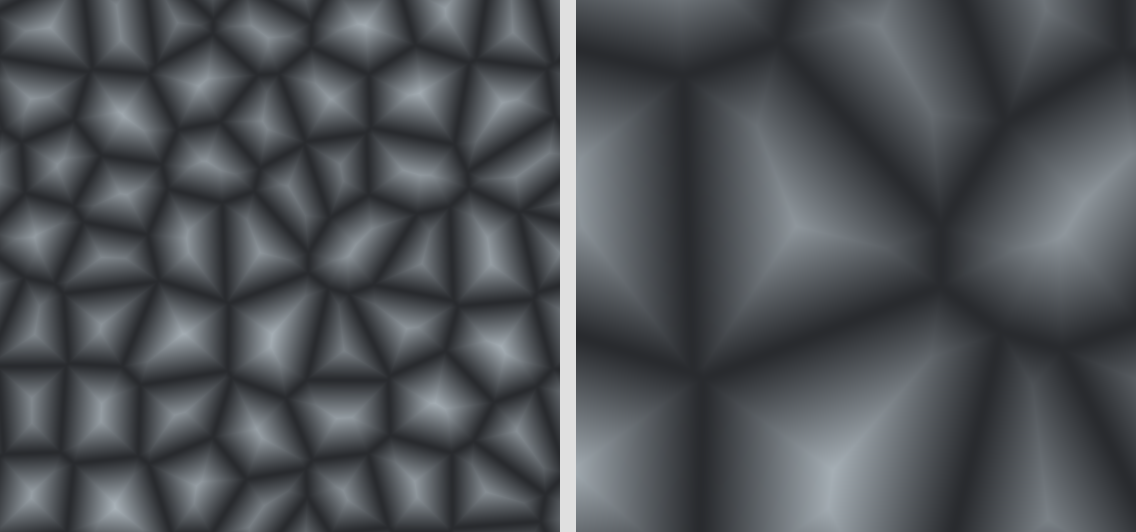
Left, the full canvas; right, a detail of the centre.
Give the GLSL for this pattern, as a WebGL 1 fragment shader.

```glsl
precision highp float;
uniform vec2 u_resolution;

#define CELLS_ACROSS 7.2
#define JITTER 0.76
#define VALLEY_SOFTNESS 0.022
#define VALLEY_COLOR vec3(0.160, 0.168, 0.182)
#define SLOPE_COLOR vec3(0.90, 0.95, 0.97)
#define SEED vec2(17.0, 43.0)

vec2 hash2(vec2 p) {
  p += SEED;
  vec2 q = vec2(dot(p, vec2(127.1, 311.7)), dot(p, vec2(269.5, 183.3)));
  return fract(sin(q) * 43758.55);
}

// Jittered seed point of a grid cell
vec2 seedPoint(vec2 cell) {
  return cell + 0.5 + JITTER * (hash2(cell) - 0.5);
}

// Exact distance to the nearest Voronoi border
float borderDistance(vec2 p) {
  vec2 base = floor(p);
  vec2 nearestCell = base;
  vec2 toNearest = vec2(0.0);
  float best = 64.0;
  for (int j = -1; j <= 1; j++) {
    for (int i = -1; i <= 1; i++) {
      vec2 cell = base + vec2(float(i), float(j));
      vec2 toSeed = seedPoint(cell) - p;
      float d = dot(toSeed, toSeed);
      if (d < best) {
        best = d;
        toNearest = toSeed;
        nearestCell = cell;
      }
    }
  }

  // Bisector planes between the nearest seed and its neighbours
  float border = 8.0;
  for (int j = -2; j <= 2; j++) {
    for (int i = -2; i <= 2; i++) {
      vec2 offset = vec2(float(i), float(j));
      if (dot(offset, offset) > 0.5) {
        vec2 toSeed = seedPoint(nearestCell + offset) - p;
        vec2 axis = normalize(toSeed - toNearest);
        border = min(border, dot(0.5 * (toNearest + toSeed), axis));
      }
    }
  }
  return max(border, 0.0);
}

void main() {
  vec2 p = gl_FragCoord.xy / u_resolution.x * CELLS_ACROSS;
  float d = borderDistance(p);

  // Faceted slopes rising from rounded valleys
  float height = length(vec2(d, VALLEY_SOFTNESS)) - VALLEY_SOFTNESS;
  gl_FragColor = vec4(VALLEY_COLOR + SLOPE_COLOR * height, 1.0);
}
```
